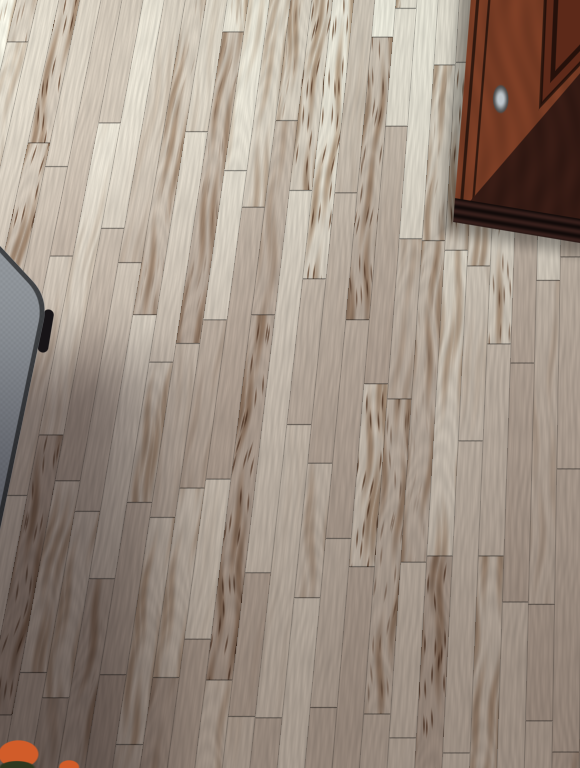
This texture is drawn by a Shadertoy shader. Its source:

```glsl
// Pale maple strip floor seen from above: about 24 leaning strips with staggered
// butt joints, each with its own tone, grain and streaks. Strips converge to a far
// vanishing point; half-planes and ellipses build the furniture over the floor.

const vec2 VANISH = vec2(0.79, 4.3);
const float STRIP = 0.0316;

float hash(vec2 p) {
    p = fract(p * vec2(0.1031, 0.1137));
    p += dot(p, p.yx + 33.33);
    return fract((p.x + p.y) * p.x * 97.3);
}

// Cellular noise: distance to the nearest feature point
float cellular(vec2 p) {
    vec2 base = floor(p);
    float nearest = 2.0;
    for (int j = -1; j <= 1; j++)
    for (int i = -1; i <= 1; i++) {
        vec2 c = base + vec2(i, j);
        vec2 site = c + vec2(hash(c + 17.0), hash(c + 71.0));
        nearest = min(nearest, length(p - site));
    }
    return nearest;
}

// Signed distance to line ab, positive on its left
float leftOf(vec2 p, vec2 a, vec2 b) {
    vec2 d = normalize(b - a);
    return d.x * (p.y - a.y) - d.y * (p.x - a.x);
}

float segment(vec2 p, vec2 a, vec2 b) {
    vec2 d = b - a;
    return length(p - a - d * clamp(dot(p - a, d) / dot(d, d), 0.0, 1.0));
}

float ellipse(vec2 p, vec2 center, vec2 radii) {
    return (1.0 - length((p - center) / radii)) * min(radii.x, radii.y);
}

float cover(float d, float px) { return smoothstep(-px, px, d); }

float stroke(float d, float halfWidth, float px) {
    return cover(halfWidth - abs(d), px);
}

// Wood tint of one plank; f is the position across it, v along it
vec3 plankWood(float f, float v, vec2 id) {
    float seed = hash(id + 5.0), kind = hash(id + 29.0);
    vec3 tint = mix(vec3(0.90, 0.855, 0.82), vec3(1.07, 1.065, 1.04), seed);
    float sway = 0.16 * sin(v * 17.0 + seed * 40.0) + 0.06 * sin(v * 47.0 + kind * 30.0);
    float c = f - 0.5 + sway;
    float rings = sin(v * 150.0 + 26.0 * c * c + 3.0 * sin(v * 23.0 + seed * 9.0));
    float lines = sin(c * 24.0 + seed * 30.0 + 2.0 * sin(v * 11.0));
    float fiber = cellular(vec2(f * 9.0 + seed * 90.0, v * 22.0)) - 0.5;
    tint *= 1.0 + 0.022 * mix(lines, rings, step(0.55, kind)) - 0.09 * fiber;
    // Brown heartwood bands and narrow dark mineral flecks
    float band = 1.0 - smoothstep(0.05, 0.5, cellular(vec2(c * 2.2 + seed * 60.0, v * 5.0)));
    float fleck = 1.0 - smoothstep(0.02, 0.24, cellular(vec2(c * 4.0 + kind * 50.0, v * 14.0)));
    tint *= mix(vec3(1.0), vec3(0.78, 0.70, 0.63), band * smoothstep(0.3, 0.9, kind));
    return tint * mix(vec3(1.0), vec3(0.60, 0.50, 0.43), fleck * smoothstep(0.72, 0.95, kind));
}

vec3 floorBoards(vec2 p, float px) {
    float u = (p.x - VANISH.x) * (VANISH.y - 0.5) / (VANISH.y - p.y) / STRIP + 60.0;
    float strip = floor(u), f = u - strip;
    float len = mix(0.25, 0.39, hash(vec2(strip, 3.0)));
    float t = p.y / len + 7.0 * hash(vec2(strip, 8.0)) + 10.0;
    float row = floor(t);
    float joint = row + 0.15 + 0.7 * hash(vec2(strip, row));
    vec3 wood = plankWood(f, p.y, vec2(strip, row + step(joint, t)));
    float seam = stroke(min(f, 1.0 - f) * STRIP, 0.0005, px);
    float butt = stroke((t - joint) * len, 0.0007, px);
    return wood * (1.0 - max(0.24 * seam, 0.42 * butt));
}

// Daylight from the top, with a soft shadow at the lower left
vec3 daylight(vec2 p) {
    vec3 light = mix(vec3(0.60, 0.56, 0.53), vec3(0.71, 0.68, 0.65), smoothstep(0.0, 0.6, p.y));
    light = mix(light, vec3(0.82, 0.82, 0.79), smoothstep(0.45, 1.0, p.y));
    light += 0.09 * exp(-9.0 * dot(p - vec2(0.06, 0.85), p - vec2(0.06, 0.85)));
    float shade = (1.0 - smoothstep(0.46, 0.61, p.y)) * (1.0 - smoothstep(0.10, 0.30, p.x));
    return light * mix(vec3(1.0), vec3(0.68, 0.66, 0.67), shade);
}

void addCabinet(inout vec3 col, vec2 p, float px) {
    float edge = leftOf(p, vec2(0.613, 1.0), vec2(0.590, 0.711));
    float bottom = leftOf(p, vec2(0.590, 0.711), vec2(0.753, 0.684));
    float front = leftOf(p, vec2(0.619, 0.746), vec2(0.753, 0.902));
    float panel = min(leftOf(p, vec2(0.710, 1.0), vec2(0.704, 0.863)),
                      leftOf(p, vec2(0.704, 0.863), vec2(0.753, 0.915)));
    float body = min(edge, bottom);
    col *= 1.0 - 0.3 * smoothstep(-0.03, 0.0, body);
    float figure = sin(p.x * 190.0 + 3.0 * sin(p.y * 21.0)) * sin(p.y * 34.0 + p.x * 60.0);
    vec3 wood = vec3(0.46, 0.23, 0.14) * (1.0 + 0.07 * figure);
    wood = mix(wood, vec3(0.36, 0.16, 0.10), cover(panel, px));
    float grooves = max(stroke(edge - 0.009, 0.002, px), stroke(edge - 0.024, 0.0015, px));
    grooves = max(grooves, max(stroke(panel, 0.002, px), stroke(panel - 0.014, 0.003, px)));
    wood *= 1.0 - 0.6 * grooves;
    wood = mix(vec3(0.20, 0.10, 0.075) * (1.0 + 0.1 * figure), wood, cover(front, px));
    vec3 plinth = vec3(0.14, 0.08, 0.07) * (1.0 + 0.5 * sin(bottom * 550.0));
    wood = mix(plinth, wood, cover(bottom - 0.031, px));
    float knob = ellipse(p, vec2(0.652, 0.871), vec2(0.010, 0.018));
    wood = mix(wood, mix(vec3(0.30), vec3(0.74, 0.77, 0.79), smoothstep(0.0, 0.007, knob)), cover(knob, px));
    col = mix(col, wood, cover(body, px));
}

void addSofa(inout vec3 col, vec2 p, float px) {
    float leg = 0.007 - segment(p, vec2(0.063, 0.590), vec2(0.056, 0.548));
    col = mix(col, vec3(0.09, 0.08, 0.09), cover(leg, px));
    float side = leftOf(p, vec2(0.0, 0.310), vec2(0.063, 0.612));
    float top = -leftOf(p, vec2(0.0, 0.680), vec2(0.063, 0.612));
    float blend = max(0.025 - abs(side - top), 0.0);
    float body = min(side, top) - blend * blend / 0.1;
    vec3 cloth = mix(vec3(0.36, 0.37, 0.40), vec3(0.56, 0.58, 0.60), smoothstep(0.32, 0.66, p.y));
    cloth *= 1.0 + 0.03 * sin(p.x * 900.0) * sin(p.y * 900.0);
    cloth *= 1.0 - 0.55 * stroke(body - 0.003, 0.003, px);
    col = mix(col, cloth, cover(body, px));
}

void mainImage(out vec4 fragColor, in vec2 fragCoord) {
    vec2 p = fragCoord / iResolution.y;
    float px = 0.8 / iResolution.y;
    vec3 col = floorBoards(p, px) * daylight(p);
    addCabinet(col, p, px);
    addSofa(col, p, px);
    // Orange and green slippers at the lower left
    float toes = max(ellipse(p, vec2(0.024, 0.018), vec2(0.026, 0.018)),
                     ellipse(p, vec2(0.090, 0.001), vec2(0.013, 0.009)));
    col = mix(col, vec3(0.82, 0.36, 0.16), cover(toes, px));
    col = mix(col, vec3(0.18, 0.22, 0.12), cover(ellipse(p, vec2(0.022, 0.0), vec2(0.023, 0.009)), px));
    fragColor = vec4(clamp(col, 0.0, 1.0), 1.0);
}
```
